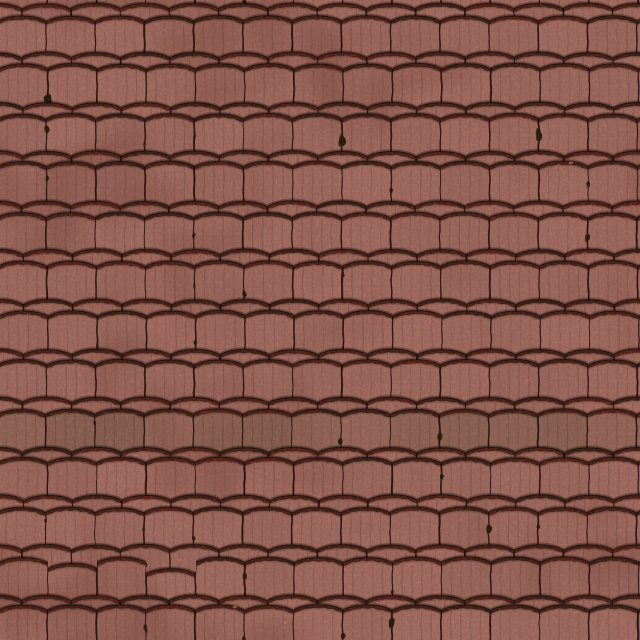
Reproduce this texture procedurally as a three.js fragment shader.

```glsl
// Clay roof of round-ended tiles: 13 columns by 13 double courses, tall and short in turn.
// Each course is painted over the one above it: contact shadow, arched rim, grooved face, joint.
// Wear comes from wrapped cellular noise, layered sines and hashed tile numbers, so it tiles.
varying vec2 vUv;

const float TAU = 6.2831853;
const float REPEATS = 13.0;
const float SOFT = 0.014;   // edge smoothing, in tile widths

const vec3 CLAY = vec3(0.61, 0.405, 0.365);
const vec3 WORN_CLAY = vec3(0.53, 0.33, 0.29);
const vec3 GREY_CLAY = vec3(0.52, 0.37, 0.31);
const vec3 RIM_BROWN = vec3(0.24, 0.125, 0.085);
const vec3 RIM_RED = vec3(0.37, 0.14, 0.10);
const vec3 GAP = vec3(0.13, 0.065, 0.045);
const vec3 MOSS = vec3(0.17, 0.125, 0.05);
const vec3 CHIP = vec3(0.72, 0.43, 0.30);

float hash(vec2 p) {
  return fract(sin(dot(p, vec2(127.1, 311.7))) * 4375.85);
}

// Distance to the nearest scattered point; wraps after period cells.
float cellular(vec2 p, float period) {
  vec2 cell = floor(p);
  float nearest = 2.0;
  for (int j = -1; j <= 1; j++) {
    for (int i = -1; i <= 1; i++) {
      vec2 c = cell + vec2(float(i), float(j));
      vec2 id = mod(c, period);
      vec2 point = c + vec2(hash(id), hash(id + 57.3));
      nearest = min(nearest, length(point - p));
    }
  }
  return nearest;
}

// Broad stains from sines with whole frequencies, 0 to 1.
float stains(vec2 uv) {
  vec2 a = TAU * uv;
  float s = sin(a.x + 1.2 * sin(a.y * 2.0)) + sin(a.y * 3.0 + a.x + sin(a.x * 4.0));
  s += 0.6 * sin(a.x * 7.0 - a.y * 5.0 + 2.0 * sin(a.y * 4.0 + a.x * 3.0));
  return 0.5 + 0.19 * s;
}

// Filled line or disc: 1 inside the radius, 0 outside.
float fill(float dist, float radius) {
  return 1.0 - smoothstep(radius - SOFT, radius + SOFT, dist);
}

// Paints one course over the colour below it; q runs right and down in tile widths.
vec3 course(vec3 below, vec2 q, float row, float shift, float top, float tall,
            float stain, float grain, float lumps) {
  float line = mod(row, REPEATS);
  float seed = line + 40.0 * tall;
  float x = q.x - shift - 0.05 * (hash(vec2(seed, 3.0)) - 0.5);
  x += 0.005 * sin(TAU * q.y * 2.0 + line) + 0.012 * (lumps - 0.5);
  float u = fract(x);
  vec2 id = vec2(mod(floor(x), REPEATS), seed);

  // Arched top edge, with a few slipped tiles in one course
  float arch = 0.105 * pow(abs(2.0 * u - 1.0), 2.3);
  float slipped = tall * step(abs(line - 11.0), 0.5) * step(id.x, 2.5)
    * step(mod(id.x, 2.0), 0.5) * (0.13 + 0.05 * id.x);
  float edge = row + top + arch + slipped;
  edge += 0.05 * (hash(vec2(seed, 9.0)) - 0.5) + 0.018 * (hash(id + 5.0) - 0.5);
  float d = q.y - edge;
  below *= 1.0 - 0.45 * smoothstep(-0.06, 0.0, d);

  // Clay face and its five flutes
  vec3 color = mix(CLAY, WORN_CLAY, 0.6 * smoothstep(0.45, 1.0, stain));
  float grey = tall * step(abs(line - 8.0), 0.5);
  color = mix(color, GREY_CLAY, grey * (0.3 + 0.6 * hash(id + 2.0)));
  color *= 1.0 + 0.05 * (hash(id) - 0.5) + 0.09 * (grain - 0.45);
  float flute = abs(fract(u * 5.0 + 0.5) - 0.5) / 5.0;
  float cut = 0.05 + 0.08 * hash(id + floor(u * 5.0 + 0.5));
  color *= 1.0 - cut * (1.0 - smoothstep(0.004, 0.024, flute));

  // Rim with a scalloped lower edge
  float width = 0.07 + 0.012 * abs(sin(0.5 * TAU * 5.0 * u)) + 0.02 * (lumps - 0.5);
  color *= 1.0 - 0.22 * (1.0 - smoothstep(width, width + 0.05, d));
  float redness = 0.65 * hash(id + 7.0) + 0.7 * (lumps - 0.4);
  vec3 rim = mix(RIM_BROWN, RIM_RED, clamp(redness, 0.0, 1.0));
  rim = mix(GAP, rim, smoothstep(0.0, 0.035, d)) * (0.85 + 0.35 * grain);
  color = mix(color, rim, fill(d, width));

  // Joint and the moss lodged in it
  float side = min(u, 1.0 - u);
  vec2 joint = vec2(mod(floor(x + 0.5), REPEATS), seed);
  float gap = 0.008 + 0.012 * hash(joint + 11.0);
  color = mix(color, GAP, 0.92 * fill(side, gap));
  float mossY = row + top + 0.25 + 0.5 * hash(joint + 17.0);
  float clump = length(vec2(side, 0.55 * (q.y - mossY))) + 0.05 * (lumps - 0.5);
  float size = 0.02 + 0.05 * pow(hash(joint + 23.0), 4.0);
  float mossy = tall * step(0.78, hash(joint + 29.0));
  color = mix(color, MOSS * (0.7 + 0.6 * grain), mossy * fill(clump, size));

  return mix(below, color, smoothstep(-SOFT, SOFT, d));
}

void main() {
  vec2 q = vec2(vUv.x, 1.0 - vUv.y) * REPEATS;
  float row = floor(q.y + 0.2);
  float stain = stains(vUv);
  float grain = cellular(q * 16.0, REPEATS * 16.0);
  float lumps = cellular(q * 6.0, REPEATS * 6.0);

  // Tall course above, then the short one, then the next tall one
  vec3 color = course(CLAY, q, row - 1.0, 0.95, 0.295, 1.0, stain, grain, lumps);
  color = course(color, q, row, 0.46, 0.07, 0.0, stain, grain, lumps);
  color = course(color, q, row, 0.95, 0.295, 1.0, stain, grain, lumps);

  // Rare pale chips
  vec2 cell = floor(q);
  vec2 spot = 0.2 + 0.6 * vec2(hash(cell + 31.0), hash(cell + 37.0));
  float chip = length((q - cell - spot) * vec2(0.7, 1.2)) + 0.03 * (grain - 0.5);
  color = mix(color, CHIP, 0.8 * step(0.95, hash(cell + 41.0)) * fill(chip, 0.025));
  gl_FragColor = vec4(color, 1.0);
}
```
